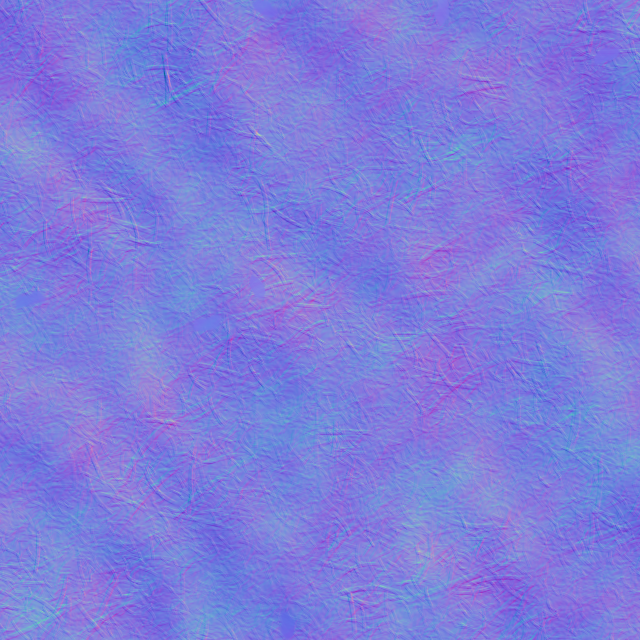
Give the GLSL for this texture map, as a Shadertoy shader.

```glsl
vec3 hash3(vec2 c) {
    vec3 q = fract(c.xyx * vec3(0.1031, 0.1030, 0.0973));
    q += dot(q, q.yxz + 33.33);
    return fract((q.xxy + q.yzz) * q.zyx);
}

float corner(vec2 cell, vec2 f, vec2 o) {
    float a = 6.2832 * hash3(cell + o).x;
    return dot(vec2(cos(a), sin(a)), f - o);
}

// Gradient noise, roughly -1 to 1
float gnoise(vec2 p) {
    vec2 c = floor(p), f = p - c;
    vec2 w = f * f * f * (f * (f * 6.0 - 15.0) + 10.0);
    float low = mix(corner(c, f, vec2(0, 0)), corner(c, f, vec2(1, 0)), w.x);
    float high = mix(corner(c, f, vec2(0, 1)), corner(c, f, vec2(1, 1)), w.x);
    return 1.4 * mix(low, high, w.y);
}

// Summed surface tilt of curved, flat-topped fibres, one per grid cell
vec2 strands(vec2 p, float cells, float halfLength, float width, float lean, float spread) {
    p *= cells;
    vec2 c = floor(p), tilt = vec2(0);
    for (int y = -1; y <= 1; y++)
    for (int x = -1; x <= 1; x++) {
        vec2 id = c + vec2(x, y);
        vec3 place = hash3(id + cells * 7.3);
        vec3 look = hash3(id + cells * 3.1 + 191.7);
        float a = lean + spread * (place.z - 0.5);
        vec2 along = vec2(cos(a), sin(a)), across = vec2(-along.y, along.x);
        vec2 d = p - id - place.xy;
        float u = dot(d, along);
        float v = dot(d, across) + (look.x - 0.5) * 0.6 * u * u;
        float t = v / (width * cells * mix(0.7, 1.3, look.z));
        float reach = halfLength * mix(0.5, 1.0, look.z);
        float ends = 1.0 - smoothstep(0.75 * reach, reach, abs(u));
        tilt += across * t * t * t * exp(-t * t * t * t) * ends * mix(0.3, 1.0, look.y);
    }
    return tilt;
}

// Fine crumpled relief
float wrinkles(vec2 p) {
    p += 0.006 * vec2(gnoise(p * 31.0), gnoise(p * 29.0 + 40.0));
    return gnoise(p * vec2(88, 132)) + 0.5 * gnoise(p.yx * vec2(190, 165) + 17.0);
}

// Scattered smooth leaf flakes: tilt in xy, coverage in z
vec3 flakes(vec2 p) {
    p *= 6.0;
    vec2 c = floor(p);
    vec3 result = vec3(0);
    for (int y = -1; y <= 1; y++)
    for (int x = -1; x <= 1; x++) {
        vec2 id = c + vec2(x, y);
        vec3 place = hash3(id + 57.0), look = hash3(id + 313.0);
        float a = 6.2832 * place.z;
        vec2 d = mat2(cos(a), sin(a), -sin(a), cos(a)) * (p - id - place.xy);
        float edge = length(d / vec2(0.07, 0.13)) + 0.5 * gnoise(p * 9.0);
        float cover = (1.0 - smoothstep(0.7, 1.1, edge)) * step(look.z, 0.25);
        result = mix(result, vec3(0.08 * (look.xy - 0.5), 1.0), cover);
    }
    return result;
}

void mainImage(out vec4 fragColor, in vec2 fragCoord) {
    vec2 p = fragCoord / iResolution.y;

    // Broad diagonal folds, and streaked patches leaning across them
    vec2 q = vec2(p.x - p.y, p.x + p.y) * 0.707;
    vec2 streak = mat2(0.82, -0.57, 0.57, 0.82) * p;
    float sway = gnoise(q * vec2(2.5, 3.0) + 5.0);
    float fold = 0.031 * sin(28.0 * q.y + 4.5 * sway)
               + 0.06 * gnoise(q * vec2(4, 8) + 21.0)
               + 0.035 * gnoise(p * 19.0);
    float lean = 0.075 * gnoise(p * 5.0 + 63.0) + 0.06 * gnoise(streak * vec2(8, 16) + 31.0)
               + 0.055 * gnoise(streak * vec2(21, 42) + 11.0);
    vec2 tilt = fold * vec2(1.05, 0.75) + lean * vec2(-0.62, 1.0);

    // Fibres from long straw down to short hairs, denser in tufts
    float tuft = smoothstep(-0.35, 0.4, gnoise(p * 5.5 + 80.0) + 0.4 * gnoise(p * 14.0));
    vec2 straw = strands(p, 8.0, 0.9, 0.0040, 0.55, 0.7)
               + strands(p, 16.0, 0.9, 0.0032, 0.6, 2.2)
               + strands(p, 23.0, 0.9, 0.0027, 1.2, 3.1);
    vec2 hair = strands(p, 36.0, 0.95, 0.0024, 0.3, 3.1)
              + strands(p, 50.0, 0.95, 0.0021, 0.0, 2.6)
              + strands(p, 68.0, 0.9, 0.0019, -0.2, 2.2);
    vec2 detail = straw * mix(0.08, 0.42, tuft) + hair * mix(0.18, 0.28, tuft);

    // Wrinkle slope by finite differences
    vec2 e = vec2(0.0012, 0);
    float h = wrinkles(p);
    detail -= 0.16 * (vec2(wrinkles(p + e.xy), wrinkles(p + e.yx)) - h);

    vec3 flake = flakes(p);
    tilt += detail * (1.0 - 0.85 * flake.z) + flake.xy;

    // Encode tilt as a normal colour
    float blue = 0.872 - 1.3 * dot(tilt, tilt) - 0.08 * (tilt.x + tilt.y) + 0.03 * flake.z;
    fragColor = vec4(clamp(vec3(0.494 + tilt.x, 0.492 + tilt.y, blue), 0.0, 1.0), 1.0);
}
```
